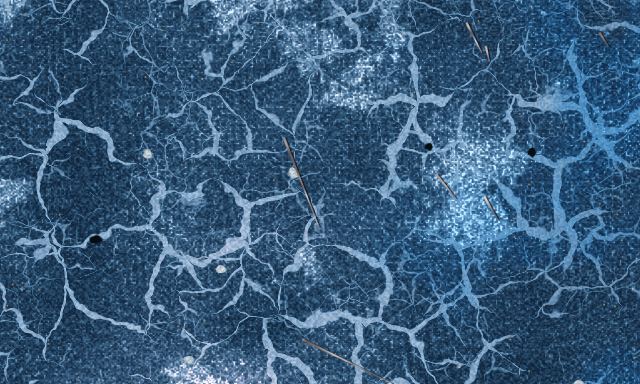
A Shadertoy shader for this texture:

```glsl
// Weathered dark blue ground: fine frost-like grain, jagged pale cracks,
// worn patches, a pale haze low in the middle and a few twigs and chips.
// A scalar tone is built from noise and Voronoi edges, then coloured by a ramp.

float hash(vec2 p) {
    return fract(sin(dot(p, vec2(127.1, 311.7))) * 43758.5453);
}

vec2 hash2(vec2 p) {
    return vec2(hash(p), hash(p + 17.3));
}

float noise(vec2 p) {
    vec2 i = floor(p), f = fract(p);
    f = f * f * (3.0 - 2.0 * f);
    return mix(mix(hash(i), hash(i + vec2(1, 0)), f.x),
               mix(hash(i + vec2(0, 1)), hash(i + vec2(1, 1)), f.x), f.y);
}

float fbm(vec2 p) {
    float sum = 0.0, amp = 0.533;
    for (int i = 0; i < 4; i++) {
        sum += amp * noise(p);
        p = mat2(1.6, 1.2, -1.2, 1.6) * p + 7.7;
        amp *= 0.5;
    }
    return sum;
}

vec2 wobble(vec2 p) {
    return vec2(noise(p), noise(p + 41.7)) - 0.5;
}

// Distance to the border between the two nearest Voronoi cells
float cellEdge(vec2 p) {
    vec2 cell = floor(p), a = vec2(9.0), b = vec2(9.0);
    for (int y = -1; y <= 1; y++)
    for (int x = -1; x <= 1; x++) {
        vec2 id = cell + vec2(x, y);
        vec2 r = id + hash2(id) - p;
        if (dot(r, r) < dot(a, a)) { b = a; a = r; }
        else if (dot(r, r) < dot(b, b)) b = r;
    }
    return dot(0.5 * (a + b), normalize(b - a));
}

// Broken cracks whose width swells and tapers along their length
float cracks(vec2 p, float size, float width, float aa) {
    vec2 q = p + 0.07 * wobble(p * 8.0) + 0.026 * wobble(p * 27.0)
               + 0.009 * wobble(p * 80.0);
    float d = cellEdge(q / size) * size;
    float swell = noise(p * 0.9 / size + 5.0) * 0.75 + noise(p * 22.0) * 0.25;
    float w = width * smoothstep(0.42, 0.9, swell) - 0.0008;
    return 1.0 - smoothstep(w - aa, w + aa, d);
}

// Distance to a stick that thins toward its far end
float twig(vec2 p, vec2 a, vec2 b) {
    vec2 pa = p - a, ba = b - a;
    float t = clamp(dot(pa, ba) / dot(ba, ba), 0.0, 1.0);
    return length(pa - ba * t) - mix(0.0032, 0.0012, t);
}

// Dark shadow, then pale brown wood
vec3 layTwig(vec3 col, vec2 p, vec2 a, vec2 b, float aa) {
    float shade = twig(p - vec2(0.004, -0.001), a, b);
    float wood = twig(p, a, b);
    vec3 bark = mix(vec3(0.36, 0.29, 0.29), vec3(0.88, 0.85, 0.84), noise(p * 45.0));
    col = mix(col, vec3(0.03, 0.06, 0.1), 0.8 * (1.0 - smoothstep(-aa, aa, shade)));
    return mix(col, bark, 1.0 - smoothstep(-aa, aa, wood));
}

vec3 ramp(float v) {
    vec3 c = mix(vec3(0.04, 0.11, 0.19), vec3(0.07, 0.16, 0.25), clamp(v + 1.0, 0.0, 1.0));
    c = mix(c, vec3(0.13, 0.25, 0.37), clamp(v, 0.0, 1.0));
    c = mix(c, vec3(0.20, 0.36, 0.49), clamp(v - 1.0, 0.0, 1.0));
    c = mix(c, vec3(0.32, 0.48, 0.62), clamp(v - 2.0, 0.0, 1.0));
    c = mix(c, vec3(0.49, 0.63, 0.76), clamp(v - 3.0, 0.0, 1.0));
    c = mix(c, vec3(0.71, 0.81, 0.90), clamp(v - 4.0, 0.0, 1.0));
    return mix(c, vec3(0.90, 0.95, 0.98), clamp(v - 5.0, 0.0, 1.0));
}

void mainImage(out vec4 fragColor, in vec2 fragCoord) {
    vec2 uv = fragCoord / iResolution.xy;
    vec2 p = fragCoord / iResolution.y;
    float aa = 0.8 / iResolution.y;

    // Mottled ground with fine grain and sparse bright specks
    float grain = noise(p * 230.0);
    float speck = pow(noise(p * 190.0 + 33.0), 4.0);
    float mottle = fbm(p * 5.0 + 3.0);
    float tone = 0.05 + 1.5 * mottle + 2.0 * (grain - 0.5) + 3.2 * speck * (0.5 + mottle);

    // Pale haze low in the middle, deep blue stain on the right
    float haze = exp(-12.0 * dot(uv - vec2(0.35, 0.0), uv - vec2(0.35, 0.0)) * vec2(1.0, 2.2).y)
               + 0.6 * exp(-60.0 * dot(uv - vec2(0.43, 0.3), uv - vec2(0.43, 0.3)));
    haze *= smoothstep(0.25, 0.75, fbm(p * 4.0 + 19.0));
    float stain = smoothstep(0.55, 0.9, uv.x + 0.5 * (fbm(p * 3.0 + 50.0) - 0.5));
    tone += haze * (1.7 + 1.2 * grain);

    // Worn patches, commoner toward the top and right
    float wear = fbm(p * 4.2 + 0.5 * wobble(p * 9.0) + 11.0) + 0.09 * (uv.y - 0.6) + 0.04 * stain;
    wear += 0.14 * (noise(p * 60.0) - 0.5);
    tone += smoothstep(0.62, 0.76, wear) * (1.6 + 1.4 * grain);

    // Cracks from broad to hairline
    float line = cracks(p, 0.19, 0.0125, aa);
    line = max(line, 0.95 * cracks(p + 3.1, 0.12, 0.0085, aa));
    line = max(line, 0.7 * cracks(p + 8.6, 0.075, 0.0045, aa));
    tone = mix(tone, max(tone, 3.7 - 0.6 * stain + 1.1 * grain + 0.7 * haze), line);

    vec3 col = ramp(tone);
    col *= mix(vec3(1.0), vec3(0.72, 0.98, 1.08), stain * smoothstep(0.4, 0.65, mottle));
    col *= mix(vec3(1.0), vec3(1.15, 1.0, 1.0), min(haze, 1.0));

    // White chips and dark pits with ragged rims
    for (int i = 0; i < 9; i++) {
        float n = float(i);
        vec2 c = hash2(vec2(n, 4.7)) * vec2(1.66, 1.0);
        float r = 0.006 + 0.016 * pow(hash(vec2(n, 8.1)), 2.0);
        float d = length((p - c) * vec2(0.8, 1.1)) - r + 0.016 * (noise(p * 75.0) - 0.5);
        vec3 chip = i < 6 ? vec3(0.86, 0.91, 0.94) - 0.25 * grain : vec3(0.02, 0.05, 0.08);
        col = mix(col, chip, 1.0 - smoothstep(-aa, 2.0 * aa, d));
    }

    // Sparse ochre crumbs
    vec2 id = floor(p * 22.0);
    float crumb = length(fract(p * 22.0) - 0.2 - 0.6 * hash2(id)) / 22.0 - 0.0022;
    col = mix(col, vec3(0.62, 0.54, 0.42), step(0.9, hash(id + 2.9)) * (1.0 - smoothstep(-aa, aa, crumb)));

    // Two long twigs and scattered short ones
    col = layTwig(col, p, vec2(0.74, 0.64), vec2(0.83, 0.41), aa);
    col = layTwig(col, p, vec2(0.79, 0.115), vec2(1.02, 0.002), aa);
    for (int i = 0; i < 5; i++) {
        vec2 a = hash2(vec2(float(i), 23.9)) * vec2(1.6, 0.95);
        float angle = -1.5 + 0.9 * hash(vec2(float(i), 61.2));
        float len = 0.035 + 0.05 * hash(vec2(float(i), 77.7));
        col = layTwig(col, p, a, a + len * vec2(cos(angle), sin(angle)), aa);
    }

    fragColor = vec4(col, 1.0);
}
```
